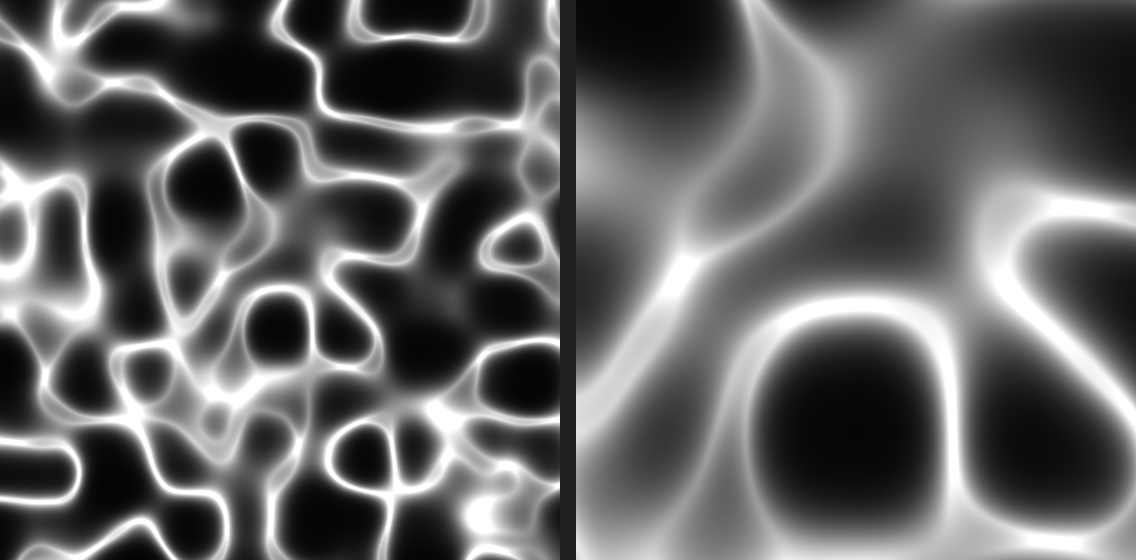
Left: the whole. Right: its middle third, enlarged.
A three.js fragment shader for this texture:

```glsl
// Glowing white filaments on black: the zero contours of smooth 3D gradient noise.
// Two nearby slices of the noise are blended, so that their contours part into
// translucent ribbons and pinch together again into bright strands.

varying vec2 vUv;

const float CELLS = 7.5;          // noise cells across the canvas
const float SLICE_DEPTH = 0.43;   // depth of the first slice in the noise
const float SLICE_GAP = 0.15;     // depth between slices, sets ribbon width
const float FALLOFF = 9.0;        // how fast the glow fades off a contour
const float CORE_ROUNDING = 0.012; // softens the crest of each filament
const float CONTRAST = 1.4;
const float GAIN = 1.2;
const vec3 BACKGROUND = vec3(0.012);
const vec3 GLOW = vec3(1.0);

// Sine-free hash: lattice point to three values in 0..1.
vec3 hash33(vec3 p) {
  p = fract(p * vec3(0.1031, 0.1030, 0.0973));
  p += dot(p, p.yxz + 33.33);
  return fract((p.xxy + p.yxx) * p.zyx);
}

// Contribution of one lattice corner: random unit gradient along the offset.
float cornerSlope(vec3 cell, vec3 local, vec3 corner) {
  vec3 gradient = normalize(hash33(cell + corner) * 2.0 - 0.9999);
  return dot(gradient, local - corner);
}

// Gradient noise, centred on zero.
float gradientNoise(vec3 p) {
  vec3 cell = floor(p);
  vec3 local = fract(p);
  vec3 fade = local * local * local * (local * (local * 6.0 - 15.0) + 10.0);
  float total = 0.0;
  for (int i = 0; i < 8; i++) {
    float n = float(i);
    vec3 corner = mod(floor(vec3(n, n * 0.5, n * 0.25)), 2.0);
    vec3 weight = mix(1.0 - fade, fade, corner);
    total += weight.x * weight.y * weight.z * cornerSlope(cell, local, corner);
  }
  return total;
}

// Brightness that peaks on the zero contour and decays to both sides.
float filament(float value, float falloff, float rounding) {
  float distanceToZero = sqrt(value * value + rounding * rounding) - rounding;
  return exp(-falloff * distanceToZero);
}

// Mean of the filaments in two neighbouring noise slices.
float ribbons(vec2 p, float depth, float gap) {
  float front = gradientNoise(vec3(p, depth));
  float back = gradientNoise(vec3(p, depth + gap));
  return 0.5 * (filament(front, FALLOFF, CORE_ROUNDING)
              + filament(back, FALLOFF, CORE_ROUNDING));
}

void main() {
  vec2 p = vUv * CELLS + vec2(17.3, 41.6);
  float light = GAIN * pow(ribbons(p, SLICE_DEPTH, SLICE_GAP), CONTRAST);
  gl_FragColor = vec4(mix(BACKGROUND, GLOW, clamp(light, 0.0, 1.0)), 1.0);
}
```
